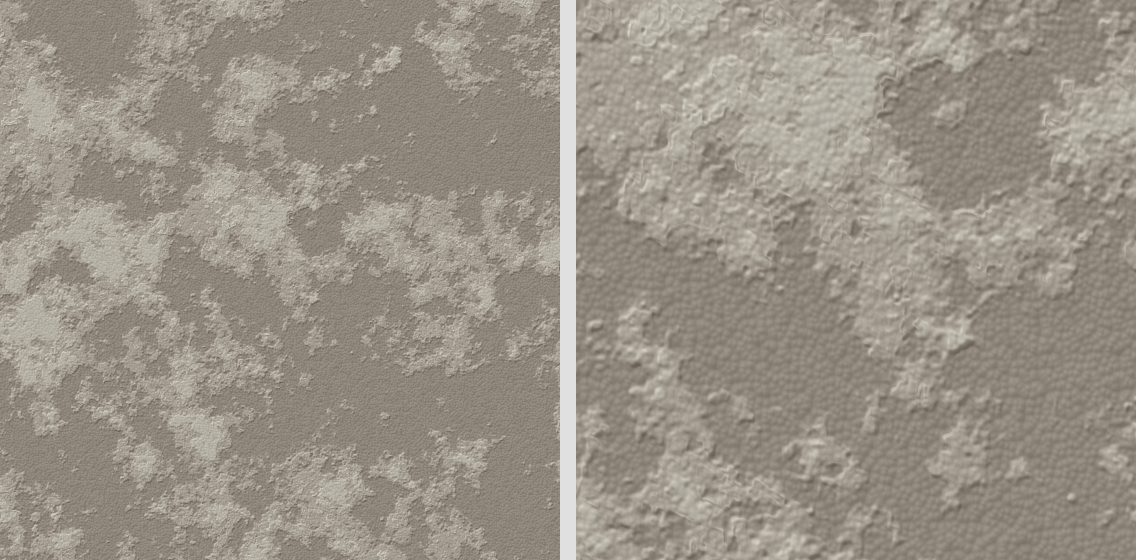
Left, the full canvas; right, a detail of the centre.
Reproduce this texture procedurally as a WebGL 2 fragment shader.

```glsl
#version 300 es
precision highp float;
// Weathered plaster: sandy dark ground under flaking coats with pale crumbly crust.

#define PATCH_SCALE 6.5
#define CRUST_SCALE 10.0
#define GRAIN_SCALE 230.0
#define ROUGHNESS 0.77
#define LIGHT_STEP vec2(-0.0010, 0.0019)
#define RELIEF 0.25
#define GRAIN_HEIGHT 0.42
#define GROUND_COLOR vec3(0.552, 0.519, 0.477)
#define COAT_COLOR vec3(0.640, 0.611, 0.569)
#define CRUST_COLOR vec3(0.705, 0.686, 0.641)

uniform vec2 u_resolution;
out vec4 fragColor;

vec2 hash2(vec2 cell) {
    vec3 h = fract(cell.xyx * vec3(0.1031, 0.1030, 0.0973));
    h += dot(h, h.yzx + 33.33);
    return fract((h.xx + h.yz) * h.zy);
}

float valueNoise(vec2 p) {
    vec2 cell = floor(p);
    vec2 f = fract(p);
    f = f * f * (3.0 - 2.0 * f);
    float bottom = mix(hash2(cell).x, hash2(cell + vec2(1, 0)).x, f.x);
    float top = mix(hash2(cell + vec2(0, 1)).x, hash2(cell + vec2(1, 1)).x, f.x);
    return mix(bottom, top, f.y);
}

// Layered noise, scaled to zero mean and roughly unit deviation
float layeredNoise(vec2 p) {
    const mat2 turn = mat2(1.6, 1.2, -1.2, 1.6);
    float sum = 0.0;
    float power = 0.0;
    float amplitude = 1.0;
    for (int octave = 0; octave < 6; octave++) {
        sum += amplitude * (valueNoise(p) - 0.5);
        power += amplitude * amplitude;
        amplitude *= ROUGHNESS;
        p = turn * p + 19.7;
    }
    return sum / (0.214 * sqrt(power));
}

// Distance to the nearest scattered grain centre
float cellularNoise(vec2 p) {
    vec2 cell = floor(p);
    float nearest = 4.0;
    for (int y = -1; y <= 1; y++) {
        for (int x = -1; x <= 1; x++) {
            vec2 neighbour = cell + vec2(x, y);
            vec2 offset = neighbour + hash2(neighbour) - p;
            nearest = min(nearest, dot(offset, offset));
        }
    }
    return sqrt(nearest);
}

// Layers of the wall: x = coat, y = crust, z = crinkled rim, w = grain
vec4 wallLayers(vec2 p) {
    float broad = layeredNoise(p * PATCH_SCALE + 3.1);
    float fine = layeredNoise(p * CRUST_SCALE + 47.3);
    float coat = smoothstep(-0.45, 0.45, 0.7 * broad + 0.6 * fine);
    float crust = smoothstep(0.65, 1.45, 0.55 * broad + 0.75 * fine);
    float rim = coat * (1.0 - smoothstep(0.0, 0.3, abs(fine - 0.25)));
    float speck = valueNoise(p * GRAIN_SCALE * 0.6 + 11.0);
    float grain = 0.7 * (1.0 - cellularNoise(p * GRAIN_SCALE)) + 0.4 * speck;
    return vec4(coat, crust, rim, grain);
}

float wallHeight(vec4 layers) {
    return dot(layers, vec4(0.65, 0.50, 0.20, GRAIN_HEIGHT));
}

void main() {
    vec2 p = gl_FragCoord.xy / min(u_resolution.x, u_resolution.y);
    vec4 layers = wallLayers(p);

    // Pigment of the stacked layers
    vec3 color = mix(GROUND_COLOR, COAT_COLOR, layers.x);
    color = mix(color, CRUST_COLOR, layers.y);
    color += 0.02 * layers.z + 0.06 * (layers.w - 0.57);

    // Raking light from the upper left
    float slope = wallHeight(layers) - wallHeight(wallLayers(p + LIGHT_STEP));
    color += RELIEF * clamp(slope, -0.5, 0.5);

    fragColor = vec4(clamp(color, 0.0, 1.0), 1.0);
}
```
